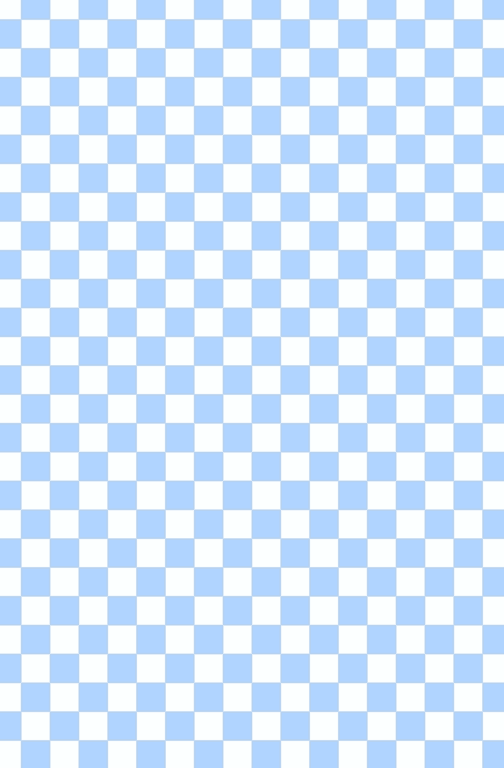
Write a Shadertoy shader that draws this pattern.

```glsl
// Pale blue and white checkerboard with faintly greyed seams between squares.

// Signed distance to the nearest square edge in cell units, positive in blue squares.
float checkerDistance(vec2 grid) {
    vec2 cell = floor(grid);
    vec2 toEdge = 0.5 - abs(fract(grid) - 0.5);
    float isBlue = mod(cell.x + cell.y, 2.0);
    return min(toEdge.x, toEdge.y) * (2.0 * isBlue - 1.0);
}

void mainImage(out vec4 fragColor, in vec2 fragCoord) {
    const float cellSize = 0.03755; // fraction of canvas height
    vec2 position = fragCoord / iResolution.y;
    float dist = checkerDistance((position - vec2(0.0276, 0.0358)) / cellSize);
    float pixel = 1.0 / (iResolution.y * cellSize);

    vec3 blue = vec3(0.69, 0.83, 1.0);
    vec3 seamBlue = vec3(0.71, 0.82, 0.94);
    vec3 white = vec3(0.99, 1.0, 1.0);

    // Greyed rim just inside each blue square
    float rimSoftness = max(0.012, 0.4 * pixel);
    float inside = smoothstep(-rimSoftness, rimSoftness, dist - 0.045);
    vec3 squareColor = mix(seamBlue, blue, inside);

    // Soft step from blue squares to white ones
    float edgeSoftness = max(0.03, 0.65 * pixel);
    float coverage = smoothstep(-edgeSoftness, edgeSoftness, dist + 0.012);
    fragColor = vec4(mix(white, squareColor, coverage), 1.0);
}
```
